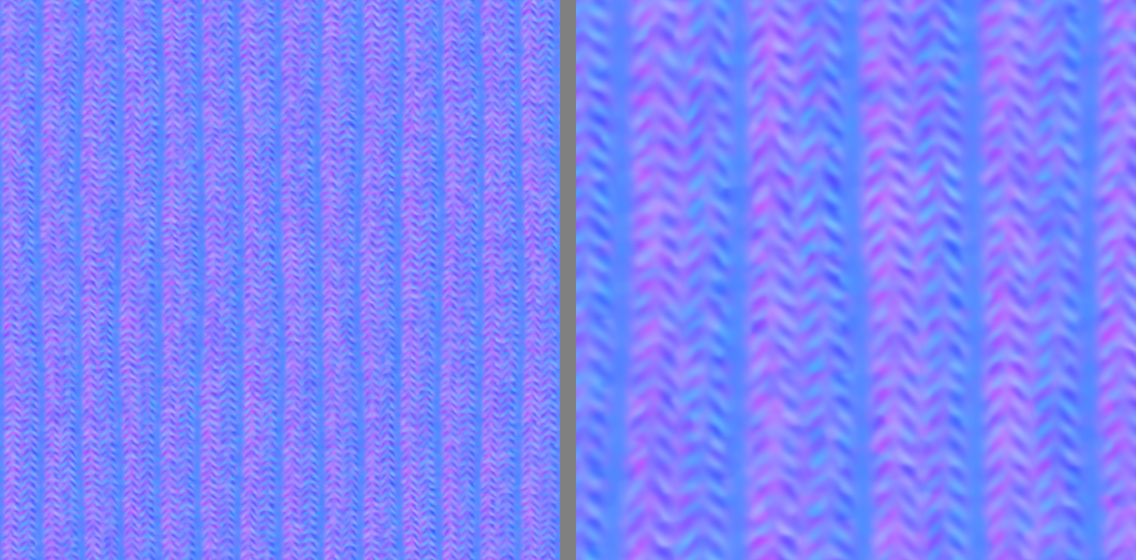
Left, the full canvas; right, a detail of the centre.
This texture map is drawn by a WebGL 2 fragment shader. Its source:

```glsl
#version 300 es
precision highp float;
// Tangent-space normal map of rib-knit wool: 14 vertical ribs of small V stitches.
uniform vec2 u_resolution;
out vec4 fragColor;

const float TAU = 6.2831853;

vec2 hash2(vec2 p) {
    vec3 q = fract(p.xyx * vec3(0.1031, 0.1030, 0.0973));
    q += dot(q, q.yzx + 33.33);
    return fract((q.xx + q.yz) * q.zy);
}

// Wrapping cellular noise: soft blobs, each tilting the surface its own way.
vec2 cellTilt(vec2 uv, vec2 cells, float seed) {
    vec2 p = uv * cells;
    vec2 base = floor(p);
    vec2 tilt = vec2(0.0);
    float total = 0.0;
    for (int j = -1; j <= 1; j++) {
        for (int i = -1; i <= 1; i++) {
            vec2 cell = base + vec2(i, j);
            vec2 id = mod(cell, cells) + seed;
            vec2 d = p - cell - 0.2 - 0.6 * hash2(id);
            float weight = exp(-4.0 * dot(d, d));
            tilt += weight * (2.0 * hash2(id + 57.0) - 1.0);
            total += weight;
        }
    }
    return tilt / total;
}

void main() {
    vec2 uv = gl_FragCoord.xy / u_resolution;
    vec2 fine = cellTilt(uv, vec2(112.0, 126.0), 3.0);
    vec2 broad = cellTilt(uv, vec2(28.0, 16.0), 150.0);

    // Ribs are nearly straight; their spacing varies slightly.
    float x = uv.x * 14.0
            + 0.045 * sin(TAU * (2.0 * uv.x + uv.y) + 2.6)
            + 0.02 * sin(TAU * (5.0 * uv.x - 2.0 * uv.y))
            + 0.02 * broad.x;
    float rib = mod(floor(x), 14.0);
    float u = fract(x);
    float body = smoothstep(0.0, 0.14, u) * (1.0 - smoothstep(0.86, 1.0, u));

    // Slanted strands in columns: pairs lean together into V stitches.
    float column = fract((u - 0.06) * 2.3);
    float fold = 1.0 - abs(2.0 * column - 1.0);
    float slant = 1.0 - 2.0 * smoothstep(0.42, 0.58, column);
    float phase = 70.0 * uv.y - 0.75 * fold + hash2(vec2(rib, 9.0)).x
                + 0.2 * sin(TAU * (3.0 * uv.y + 4.0 * uv.x))
                + 0.12 * fine.y + 0.25 * broad.y;
    float stitch = sin(TAU * phase);
    float strand = cos(TAU * 2.0 * column);

    // Rib slope: sharp rise out of the gutter, steady fall back; stitches fray it.
    float edge = u + body * (0.03 * stitch + 0.015 * fine.x);
    float rise = smoothstep(-0.02, 0.18, edge);
    float slope = mix(-0.16, 0.165 - 0.29 * u, rise)
                - 0.035 * smoothstep(0.76, 1.0, edge);

    // Strands are roundest mid-column and pinch off where they meet.
    float relief = body * (0.75 - 0.4 * strand) * (1.0 + 0.3 * broad.x);
    vec2 normal = vec2(0.505 + slope, 0.51 - 0.16 * slope);
    normal += relief * stitch * vec2(-0.05 * slant, 0.1);
    normal.x += 0.025 * body * strand;
    normal += (0.4 + 0.6 * body) * fine * vec2(0.1, 0.075);
    normal.x += 0.01 * broad.x;

    fragColor = vec4(clamp(normal, 0.0, 1.0), 1.0, 1.0);
}
```
